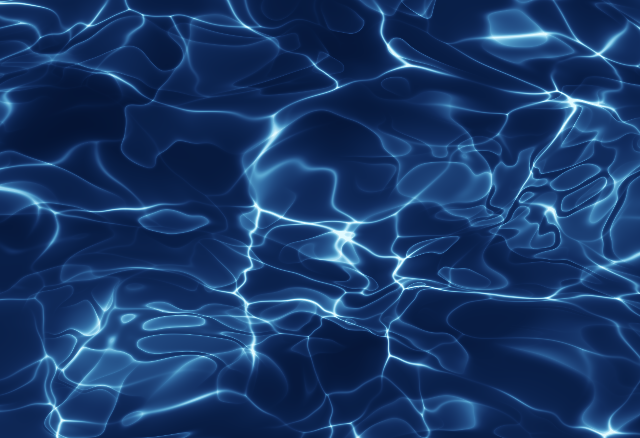
This texture is drawn by a WebGL 1 fragment shader. Its source:

```glsl
precision highp float;

uniform vec2 u_resolution;

// Water tones, dark to bright
const vec3 ABYSS = vec3(0.015, 0.07, 0.19);
const vec3 NAVY = vec3(0.035, 0.12, 0.28);
const vec3 DEEP_BLUE = vec3(0.07, 0.18, 0.38);
const vec3 BLUE = vec3(0.13, 0.29, 0.51);
const vec3 STEEL = vec3(0.20, 0.43, 0.65);
const vec3 SKY = vec3(0.33, 0.63, 0.80);
const vec3 PALE = vec3(0.56, 0.82, 0.93);
const vec3 GLINT = vec3(0.88, 0.98, 1.0);

// Sizes are in canvas heights
const vec2 STRETCH = vec2(0.70, 1.12);
const vec2 TANGLE_SHIFT = vec2(0.50, -0.08);
const float SWELL_SIZE = 0.18;
const float RIPPLE_SIZE = 0.062;
const float KINK_SIZE = 0.024;
const float WEB_SCALE = 3.5;
const float FINE_WEB_SCALE = 6.0;
const float LINE_WIDTH = 0.0027;
const float HALO_WIDTH = 0.019;
const float BASE_TONE = -0.22;

vec2 hash2(vec2 p) {
  vec2 k = vec2(dot(p, vec2(127.1, 311.7)), dot(p, vec2(269.5, 183.3)));
  return fract(sin(k) * 43758.5453) * 2.0 - 1.0;
}

// Gradient noise, about -0.6 to 0.6
float noise(vec2 p) {
  vec2 i = floor(p), f = p - i;
  vec2 u = f * f * f * (f * (f * 6.0 - 15.0) + 10.0);
  vec2 e = vec2(1.0, 0.0);
  float a = dot(hash2(i), f);
  float b = dot(hash2(i + e.xy), f - e.xy);
  float c = dot(hash2(i + e.yx), f - e.yx);
  float d = dot(hash2(i + e.xx), f - e.xx);
  return mix(mix(a, b, u.x), mix(c, d, u.x), u.y);
}

vec2 noise2(vec2 p) {
  return vec2(noise(p), noise(p + vec2(37.2, 17.8)));
}

// Cell borders: x is the sharp line, brighter at the knots, y its halo
vec2 web(vec2 p, float scale) {
  vec2 x = p * scale, cell = floor(x), f = x - cell;
  vec2 nearest = vec2(0.0), nearestCell = vec2(0.0);
  float best = 9.0;
  for (int j = -1; j <= 1; j++) {
    for (int i = -1; i <= 1; i++) {
      vec2 g = vec2(float(i), float(j));
      vec2 r = g + 0.5 + 0.45 * hash2(cell + g) - f;
      if (dot(r, r) < best) {
        best = dot(r, r);
        nearest = r;
        nearestCell = g;
      }
    }
  }
  float line = 0.0, edge = 9.0;
  for (int j = -2; j <= 2; j++) {
    for (int i = -2; i <= 2; i++) {
      vec2 g = nearestCell + vec2(float(i), float(j));
      vec2 across = g + 0.5 + 0.45 * hash2(cell + g) - f - nearest;
      if (dot(across, across) > 0.0001) {
        float d = dot(nearest + 0.5 * across, normalize(across)) / scale;
        edge = min(edge, d);
        line += 1.0 / (1.0 + d * d / (LINE_WIDTH * LINE_WIDTH));
      }
    }
  }
  return vec2(line, exp(-edge / HALO_WIDTH));
}

// Folded light: crisp rim outside, soft veil inside
float fold(float s) {
  float rim = exp(min(s, 0.0) / 0.014);
  return rim * (0.20 + 0.80 * exp(-max(s, 0.0) / 0.035));
}

vec3 waterColor(float t) {
  vec3 c = mix(ABYSS, NAVY, clamp(t + 1.0, 0.0, 1.0));
  c = mix(c, DEEP_BLUE, clamp(t, 0.0, 1.0));
  c = mix(c, BLUE, clamp(t - 1.0, 0.0, 1.0));
  c = mix(c, STEEL, clamp(t - 2.0, 0.0, 1.0));
  c = mix(c, SKY, clamp(t - 3.0, 0.0, 1.0));
  c = mix(c, PALE, clamp(t - 4.0, 0.0, 1.0));
  return mix(c, GLINT, clamp((t - 5.0) * 0.5, 0.0, 1.0));
}

void main() {
  vec2 p = gl_FragCoord.xy / u_resolution.y * STRETCH + vec2(3.3, 5.1);

  // Bend space by swell, ripples and small kinks
  vec2 q = p + SWELL_SIZE * noise2(p * 2.6);
  q += RIPPLE_SIZE * noise2(q * 7.0 + 9.0);
  q += KINK_SIZE * noise2(q * 17.0 + 29.0);

  // Dim water with faint level streaks
  float tone = BASE_TONE + 1.1 * noise(p * 1.9 + 4.0) + 0.8 * noise(q * vec2(3.0, 8.0));

  // Main net that fades in and out, and a patchy finer one
  float strength = mix(0.15, 1.35, smoothstep(-0.3, 0.35, noise(p * 7.0 + 21.0)));
  vec2 net = web(q, WEB_SCALE);
  tone += strength * (3.5 * net.x + 1.3 * net.y);
  float fineMask = smoothstep(-0.2, 0.3, noise(p * 3.0 + 50.0));
  vec2 fineNet = web(q + 0.07 * noise2(q * 7.0) + 11.0, FINE_WEB_SCALE);
  tone += fineMask * (2.7 * fineNet.x + 0.9 * fineNet.y);

  // Veils, loops and small curls
  float veilMask = smoothstep(-0.25, 0.3, noise(p * 4.0 + 71.0));
  tone += 3.1 * veilMask * fold(noise(q * vec2(4.6, 6.0) + 33.0) - 0.10);
  tone += 2.6 * (1.0 - veilMask) * fold(noise(q * vec2(7.0, 5.5) + 83.0) - 0.14);
  float curlMask = smoothstep(-0.05, 0.35, noise(p * 3.5 + 7.0));
  tone += 3.0 * curlMask * fold(noise(q * vec2(10.0, 12.0) + 43.0) - 0.12);

  // Bright tangles of nested folds
  float hot = smoothstep(0.12, 0.40, noise((p - TANGLE_SHIFT) * 2.3 + 95.0));
  float tangle = noise(q * vec2(9.0, 12.0) + 61.0) + 0.35 * noise(q * 21.0);
  tone += hot * (0.7 + 3.2 * fold(tangle - 0.05) + 2.8 * fold(-tangle - 0.10));

  gl_FragColor = vec4(waterColor(tone), 1.0);
}
```
